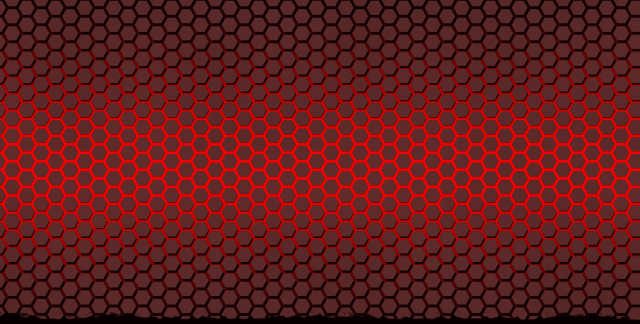
Write a WebGL 2 fragment shader that draws this pattern.

```glsl
#version 300 es
precision highp float;
// Dark red hexagonal plates over a channel lit by a horizontal red glow.
// A repeated hexagon distance gives the plates; a shifted copy gives their
// lower-right shadow, and layered noise makes a ragged black bottom edge.

uniform vec2 u_resolution;
out vec4 fragColor;

const vec2 PITCH = vec2(0.02616, 0.0526);   // cell size, canvas fractions
const vec2 ANCHOR = vec2(0.0417, 0.5026);   // centre of one plate
const float PLATE = 0.412;                  // plate apothem, cell units
const vec2 SHADOW_DIR = vec2(0.5, -0.866);

float hash(vec2 p) {
    p = fract(p * vec2(0.1031, 0.1137));
    p += dot(p, p.yx + 33.33);
    return fract((p.x + p.y) * p.x * 7.31);
}

float noise(vec2 p) {
    vec2 i = floor(p), f = fract(p);
    f = f * f * (3.0 - 2.0 * f);
    return mix(mix(hash(i), hash(i + vec2(1, 0)), f.x),
               mix(hash(i + vec2(0, 1)), hash(i + vec2(1, 1)), f.x), f.y);
}

// Flat-topped hexagonal metric.
float hexMetric(vec2 p) {
    p = abs(p);
    return max(p.y, dot(p, vec2(0.866, 0.5)));
}

// Distance to the nearest centre of two interleaved rectangular grids.
float hexGrid(vec2 p) {
    vec2 period = vec2(1.73205, 1.0);
    vec2 a = mod(p + 0.5 * period, period) - 0.5 * period;
    vec2 b = mod(p, period) - 0.5 * period;
    return min(hexMetric(a), hexMetric(b));
}

float inside(float d, float edge, float soft) {
    return 1.0 - smoothstep(edge - soft, edge + soft, d);
}

vec3 channelColor(float away) {
    float glow = 1.0 - smoothstep(0.08, 1.08, away);
    return mix(vec3(0.07, 0.015, 0.015), vec3(0.95, 0.0, 0.0), glow);
}

vec3 plateColor(vec2 uv, float away) {
    vec3 tone = mix(vec3(0.37, 0.165, 0.165), vec3(0.345, 0.155, 0.16), away);
    return tone * (0.97 + 0.06 * noise(uv * vec2(9.0, 5.0)));
}

// Ragged strip and loose flecks along the bottom.
float grime(vec2 uv) {
    float swell = noise(vec2(uv.x * 11.0, 3.0));
    float rag = noise(vec2(uv.x * 120.0, uv.y * 60.0));
    float height = 0.012 + 0.012 * swell + 0.014 * rag * rag;
    float strip = inside(uv.y, height, 0.003);
    float fleck = smoothstep(0.78, 0.84, noise(uv * vec2(260.0, 170.0)));
    return max(strip, fleck * swell * inside(uv.y, 0.035, 0.015));
}

void main() {
    vec2 uv = gl_FragCoord.xy / u_resolution;
    vec2 cell = (uv - ANCHOR) / PITCH;
    float soft = 0.6 / (PITCH.y * u_resolution.y);
    float away = abs(uv.y - 0.49) * 2.0;

    // Glowing channel, then plate shadows that lengthen away from the glow
    vec3 color = channelColor(away);
    float reach = mix(0.02, 0.17, smoothstep(0.05, 0.75, away));
    float shade = inside(hexGrid(cell - SHADOW_DIR * reach), PLATE, soft);
    float depth = mix(0.4, 0.93, smoothstep(0.05, 0.6, away));
    color = mix(color, vec3(0.06, 0.01, 0.01), shade * depth);

    // Plate faces
    float face = inside(hexGrid(cell), PLATE, soft);
    color = mix(color, plateColor(uv, away), face);

    color = mix(color, vec3(0.03, 0.0, 0.0), grime(uv));
    fragColor = vec4(color, 1.0);
}
```
